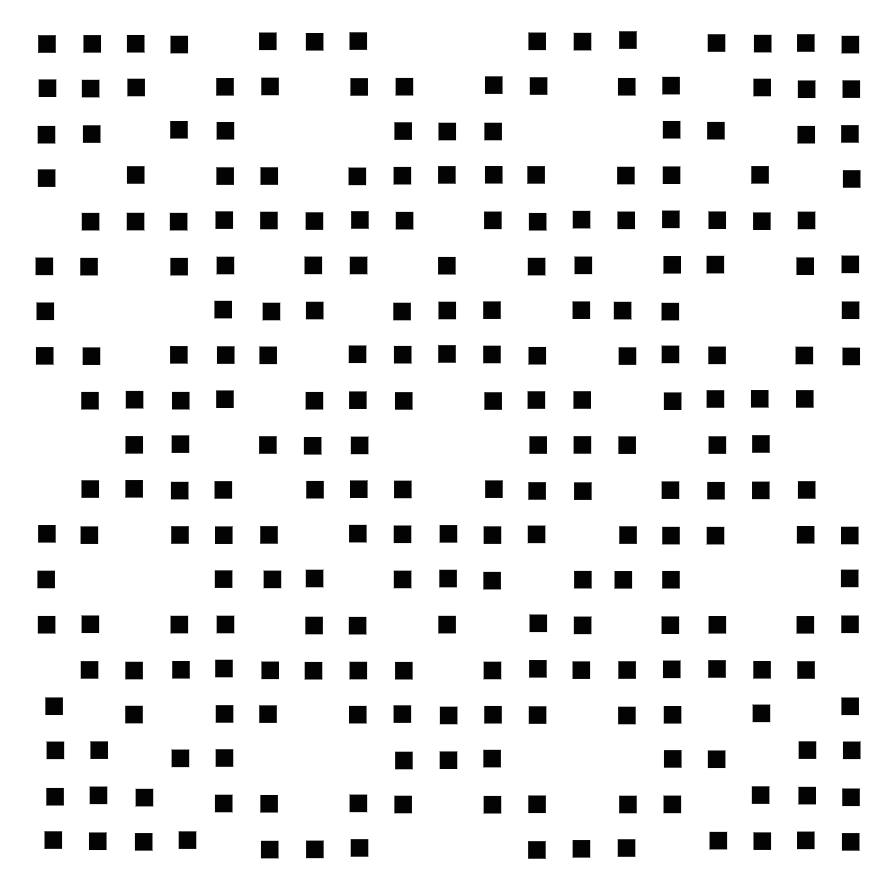
This pattern is drawn by a WebGL 2 fragment shader. Its source:

```glsl
#version 300 es
precision highp float;
// Black squares on white, on a 19 by 19 grid with some cells left empty.
// The grid is folded about its centre and diagonals, so a few rules for the
// gaps give nested diamonds and rings; each square sits slightly off its node.
uniform vec2 u_resolution;
out vec4 outColor;

vec2 hash2(vec2 p) {
    vec3 q = fract(p.xyx * vec3(0.1031, 0.1030, 0.0973));
    q += dot(q, q.yzx + 33.33);
    return fract((q.xx + q.yz) * q.zy);
}

// True within one grid step of the centre, along rows and columns
bool inPlus(ivec2 cell, ivec2 centre) {
    ivec2 d = abs(cell - centre);
    return d.x + d.y <= 1;
}

bool isFilled(ivec2 cell) {
    ivec2 a = abs(cell);
    ivec2 folded = ivec2(max(a.x, a.y), min(a.x, a.y));
    if (folded.x > 9) return false;
    // Empty diamond outlines
    if ((a.x + a.y) % 9 == 5) return false;
    // Empty plus shapes
    if (inPlus(folded, ivec2(0)) || inPlus(folded, ivec2(9, 0))
        || inPlus(folded, ivec2(7, 3))) return false;
    // Single gaps on the diagonals
    return !(a.x == a.y && (a.x == 4 || a.x == 6));
}

// Displacement of a square from its node, in canvas units
vec2 placement(ivec2 cell) {
    ivec2 a = abs(cell);
    vec2 offset = (hash2(vec2(cell) + 20.0) - 0.5) * 0.0030;
    // Corner wedges are moved as groups
    if (a.x + a.y > 14) {
        if (cell.y > 0) offset += vec2(0.0008, -0.0032);
        else offset += vec2(cell.x < 0 ? 0.0095 : 0.0010, 0.0088);
    }
    // These four lean towards the vertical axis
    if (a == ivec2(4, 3)) offset.x -= 0.0034 * sign(float(cell.x));
    return offset;
}

void main() {
    float side = min(u_resolution.x, u_resolution.y);
    vec2 uv = (gl_FragCoord.xy - 0.5 * u_resolution) / side + 0.5;

    // Nearest grid node
    vec2 pitch = vec2(0.0499, 0.0501);
    vec2 fromCentre = uv - vec2(0.5, 0.5033);
    vec2 node = round(fromCentre / pitch);
    ivec2 cell = ivec2(node);

    // Square with a softened edge
    vec2 local = abs(fromCentre - node * pitch - placement(cell));
    float squareDistance = max(local.x, local.y) - 0.0098;
    float ink = clamp(0.5 - squareDistance * side, 0.0, 1.0);
    if (!isFilled(cell)) ink = 0.0;

    vec3 paper = vec3(1.0);
    vec3 black = vec3(0.01);
    outColor = vec4(mix(paper, black, ink), 1.0);
}
```
